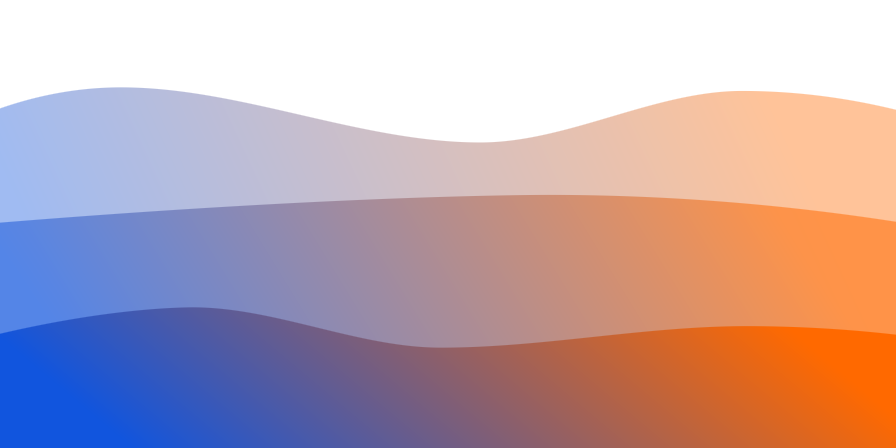
Reproduce this background procedurally as a Shadertoy shader.

```glsl
// Three stacked waves on white, each filled with a tilted blue-to-orange gradient.
// Wave outlines are smoothstep swells with curved falls towards both sides;
// the layers are blended back to front with growing opacity.

const vec3 BLUE = vec3(0.065, 0.333, 0.870);
const vec3 ORANGE = vec3(1.0, 0.412, 0.0);

// Fall from the outermost crests (at crestX.x and crestX.y) to the side edges
float sideFall(float x, vec2 crestX, vec2 drop, float leftPower) {
    float left = max(1.0 - x / crestX.x, 0.0);
    float right = max((x - crestX.y) / (1.0 - crestX.y), 0.0);
    return drop.x * pow(left, leftPower) + drop.y * right * right;
}

// Swell running from crest a through a trough to crest b, each given as (x, height)
float swell(float x, vec2 a, vec2 trough, vec2 b) {
    return a.y + (trough.y - a.y) * smoothstep(a.x, trough.x, x)
               + (b.y - trough.y) * smoothstep(trough.x, b.x, x);
}

// Gradient stretched over the box of a layer that reaches from 0 up to top
vec3 layerColor(vec2 uv, float top) {
    vec2 start = vec2(0.02, 0.41);
    vec2 axis = vec2(0.96, 0.18);
    float t = dot(vec2(uv.x, uv.y / top) - start, axis) / dot(axis, axis);
    return mix(BLUE, ORANGE, clamp((t - 0.05) / 0.9, 0.0, 1.0));
}

// Blend one layer below its outline, with an edge about one pixel wide
vec3 addLayer(vec3 below, vec2 uv, float outline, float top, float opacity) {
    float d = outline - uv.y;
    float coverage = clamp(d / fwidth(d) + 0.5, 0.0, 1.0);
    return mix(below, layerColor(uv, top), coverage * opacity);
}

void mainImage(out vec4 fragColor, in vec2 fragCoord) {
    vec2 uv = fragCoord / iResolution.xy;

    // Wave outlines
    float back = swell(uv.x, vec2(0.135, 0.805), vec2(0.536, 0.682), vec2(0.828, 0.797))
               - sideFall(uv.x, vec2(0.135, 0.828), vec2(0.047, 0.042), 2.0);
    float middle = 0.565 - sideFall(uv.x, vec2(0.612), vec2(0.062, 0.060), 1.6);
    float front = swell(uv.x, vec2(0.215, 0.314), vec2(0.492, 0.224), vec2(0.833, 0.272))
                - sideFall(uv.x, vec2(0.215, 0.833), vec2(0.059, 0.019), 1.7);

    // Layers from back to front
    vec3 color = vec3(1.0);
    color = addLayer(color, uv, back, 0.805, 0.40);
    color = addLayer(color, uv, middle, 0.565, 0.53);
    color = addLayer(color, uv, front, 0.314, 1.0);
    fragColor = vec4(color, 1.0);
}
```
